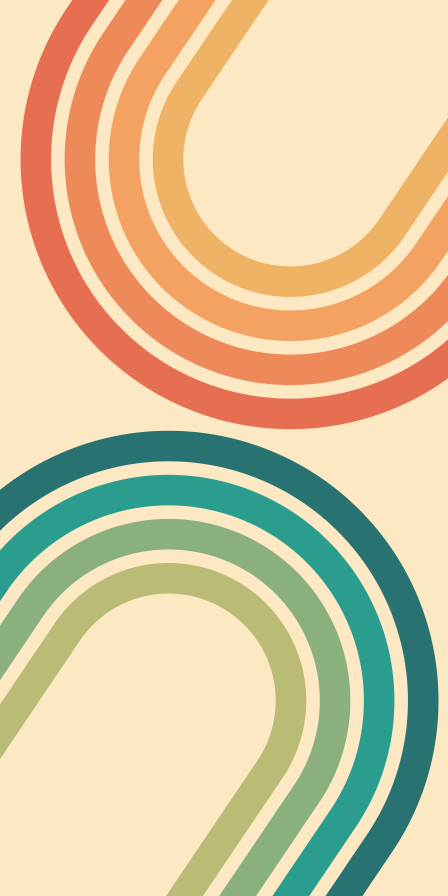
Give the GLSL for this background, as a Shadertoy shader.

```glsl
// Two nested sets of retro U-shaped stripes, warm above and cool below, on cream.

#define INNER_RADIUS 0.2732
#define BAND_SPACING 0.0984
#define BAND_HALF_WIDTH 0.0341
#define ARM_ANGLE 0.9774
#define WARM_CENTER vec2(0.1484, 0.6445)
#define COOL_CENTER vec2(-0.1237, -0.5640)

const vec3 CREAM = vec3(0.992, 0.910, 0.769);

// Colours run from the innermost band to the outermost
const vec3 WARM[4] = vec3[4](
    vec3(0.937, 0.702, 0.400),
    vec3(0.957, 0.635, 0.380),
    vec3(0.933, 0.541, 0.353),
    vec3(0.906, 0.435, 0.318));
const vec3 COOL[4] = vec3[4](
    vec3(0.729, 0.733, 0.455),
    vec3(0.541, 0.694, 0.490),
    vec3(0.165, 0.616, 0.561),
    vec3(0.157, 0.447, 0.443));

// Distance to a ray from the origin; its level lines are U shapes
float rayDistance(vec2 p, vec2 dir) {
    return length(p - dir * max(dot(p, dir), 0.0));
}

// Lays four evenly spaced bands around a ray
vec3 paintBands(vec3 base, vec3 palette[4], float dist, float pixel) {
    float band = clamp(round((dist - INNER_RADIUS) / BAND_SPACING), 0.0, 3.0);
    float edge = abs(dist - INNER_RADIUS - band * BAND_SPACING) - BAND_HALF_WIDTH;
    float coverage = clamp(0.5 - edge / pixel, 0.0, 1.0);
    return mix(base, palette[int(band)], coverage);
}

void mainImage(out vec4 fragColor, in vec2 fragCoord) {
    // Centred coordinates: the canvas is one unit wide and two tall
    float scale = min(iResolution.x, 0.5 * iResolution.y);
    vec2 p = (fragCoord - 0.5 * iResolution.xy) / scale;
    float pixel = 1.0 / scale;

    // The two sets open in opposite directions
    vec2 armDir = vec2(cos(ARM_ANGLE), sin(ARM_ANGLE));
    vec3 color = CREAM;
    color = paintBands(color, WARM, rayDistance(p - WARM_CENTER, armDir), pixel);
    color = paintBands(color, COOL, rayDistance(p - COOL_CENTER, -armDir), pixel);

    fragColor = vec4(color, 1.0);
}
```
